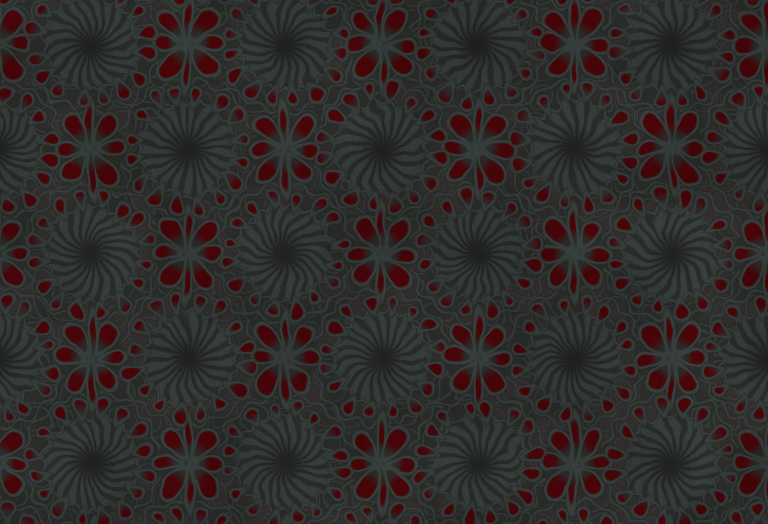
A Shadertoy shader for this pattern:

```glsl
// Dark embossed checkerboard of red-petalled flowers and swirled, beaded medallions.

// Lengths are fractions of the canvas height.
const vec2 CELL = vec2(0.1845, 0.2);
const vec2 ORIGIN = vec2(-0.010, 0.116);
const float LINE = 0.0026;          // half width of the raised lines
const float BEADS = 16.0;
const float BEAD_RING = 0.108;
const float DISC = 0.091;
const float WARP = 0.009;
const vec3 BASE = vec3(0.160, 0.166, 0.155);
const vec3 SHADE = vec3(0.125, 0.130, 0.122);
const vec3 TEAL = vec3(0.212, 0.245, 0.237);
const vec3 MAUVE = vec3(0.215, 0.185, 0.190);
const vec3 RED = vec3(0.275, 0.018, 0.030);
const float TAU = 6.2831853;

float hash(vec2 p) {
    vec3 q = fract(p.xyx * vec3(0.1031, 0.1030, 0.0973));
    q += dot(q, q.yzx + 33.33);
    return fract((q.x + q.y) * q.z);
}

float noise(vec2 p) {
    vec2 i = floor(p), f = fract(p);
    f = f * f * (3.0 - 2.0 * f);
    return mix(mix(hash(i), hash(i + vec2(1, 0)), f.x),
               mix(hash(i + vec2(0, 1)), hash(i + vec2(1, 1)), f.x), f.y);
}

vec2 noise2(vec2 p) {
    return vec2(noise(p), noise(p + 71.7)) - 0.5;
}

// Closest lattice cell whose column + row has the given parity.
vec2 nearestCell(vec2 g, float parity) {
    vec2 c = round(g), o = g - c;
    if (mod(c.x + c.y, 2.0) != parity) {
        if (abs(o.x) > abs(o.y)) c.x += o.x < 0.0 ? -1.0 : 1.0;
        else c.y += o.y < 0.0 ? -1.0 : 1.0;
    }
    return c;
}

float fill(float d) {
    float aa = 0.8 / iResolution.y + 0.0004;
    return 1.0 - smoothstep(-aa, aa, d);
}

// Raised line: soft shadow under a lighter core.
vec3 ridge(vec3 col, float d, float strength) {
    d = abs(d);
    col = mix(col, SHADE, 0.6 * strength * (1.0 - smoothstep(LINE, LINE * 2.4, d)));
    return mix(col, TEAL, strength * fill(d - LINE));
}

// Teardrop along x, wider at the outer end.
float teardrop(vec2 p, vec2 size) {
    float w = size.y * (0.85 + 0.3 * clamp(p.x / size.x, -1.0, 1.0));
    return (length(p / vec2(size.x, w)) - 1.0) * w;
}

// x: distance to the closest petal, y: position along it.
vec2 petals(vec2 p, vec2 cell) {
    vec2 best = vec2(1.0, 0.0);
    for (int k = 0; k < 8; k++) {
        float a = float(k) * TAU / 8.0;
        a += 0.13 * sin(2.0 * a) + 0.16 * (hash(cell + float(k) * 3.7) - 0.5);
        vec3 shape = k % 2 == 1 ? vec3(0.047, 0.027, 0.0165)   // diagonal
                   : k % 4 == 0 ? vec3(0.042, 0.021, 0.0130)   // sideways
                                : vec3(0.048, 0.030, 0.0060);  // upright
        shape.yz *= 0.88 + 0.24 * hash(cell * 5.3 + float(k));
        vec2 q = mat2(cos(a), -sin(a), sin(a), cos(a)) * p - vec2(shape.x, 0.0);
        float d = teardrop(q, shape.yz);
        if (d < best.x) best = vec2(d, q.x / shape.y);
    }
    return best;
}

// One jittered bead per angular sector; y is its redness.
vec2 beads(float r, float a, vec2 cell) {
    float s = a / TAU * BEADS, id = floor(s);
    vec2 seed = cell * 7.1 + id * vec2(1.3, 2.9);
    float turn = (s - id - 0.5 + 0.25 * (hash(seed) - 0.5)) * TAU / BEADS;
    vec2 q = vec2(r - BEAD_RING - 0.012 * (hash(seed + 4.0) - 0.5), turn * BEAD_RING);
    vec2 size = vec2(0.0125, 0.0095) * (0.72 + 0.5 * hash(seed + 9.0));
    return vec2(teardrop(q, size), 0.4 + 0.6 * hash(seed + 13.0) + 0.35 * q.x / size.x);
}

void mainImage(out vec4 fragColor, in vec2 fragCoord) {
    vec2 uv = fragCoord / iResolution.y;
    vec2 p = uv + WARP * noise2(uv * 26.0) + 0.35 * WARP * noise2(uv * 60.0);
    vec2 g = (p - ORIGIN) / CELL;
    vec2 fc = nearestCell(g, 0.0), mc = nearestCell(g, 1.0);
    vec2 f = (g - fc) * CELL, m = (g - mc) * CELL;
    float r = length(m), a = atan(m.y, m.x);

    // Ground with mauve patches and a wandering diagonal net
    vec3 col = mix(BASE, MAUVE, 0.65 * smoothstep(0.35, 0.8, noise(uv * 22.0 + 5.0)));
    vec2 w = p + 0.028 * noise2(uv * 19.0 + 30.0);
    float net = sin(62.0 * (w.x + w.y)) + sin(62.0 * (w.x - w.y));
    col = ridge(col, (abs(net) - 0.55) / 75.0, 0.45 + 0.4 * noise(uv * 14.0));
    float scallop = 0.006 * cos(BEADS * a) + 0.010 * (noise(uv * 36.0) - 0.5);
    col = ridge(col, r - 0.129 + scallop, 0.85);

    // Swirled medallion, darkening into its centre
    float rays = 18.0 + floor(5.0 * hash(mc + 2.0));
    float spin = 16.0 * (hash(mc + 8.0) - 0.5);
    float wave = cos(rays * (a + spin * r) + 3.0 * (noise(uv * 38.0) - 0.5));
    float crest = smoothstep(-0.75, 0.35, wave) * smoothstep(0.004, 0.055, r);
    vec3 disc = mix(mix(SHADE, BASE, smoothstep(0.0, 0.07, r)), TEAL, 0.9 * crest);
    col = mix(col, disc, fill(r - DISC + scallop));
    col = ridge(col, r - DISC + scallop, 0.9);

    // Flower ground, petals and beads
    col = mix(col, BASE, fill(length(f) - 0.062));
    vec2 petal = petals(f, fc), bead = beads(r, a, mc);
    col = ridge(col, petal.x - LINE, 0.95);
    vec3 petalCol = mix(BASE, RED, smoothstep(-0.85, 0.05, petal.y));
    col = mix(col, petalCol, fill(petal.x));
    col = ridge(col, bead.x - LINE, 0.85 * smoothstep(-0.002, 0.004, petal.x));
    vec3 beadCol = mix(MAUVE * 0.85, RED, smoothstep(0.2, 0.85, bead.y));
    col = mix(col, beadCol, fill(bead.x) * (1.0 - fill(petal.x - LINE)));

    // Uneven wear
    col *= 0.94 + 0.12 * noise(uv * 9.0) + 0.06 * (noise(uv * vec2(150.0, 110.0)) - 0.5);
    fragColor = vec4(col, 1.0);
}
```
